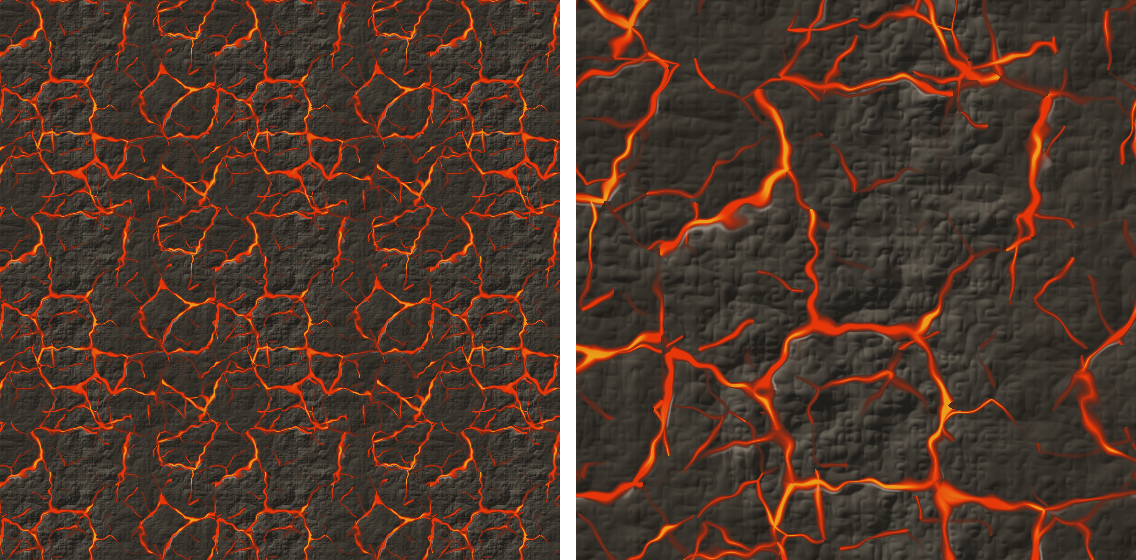
Left: the whole. Right: its middle third, enlarged.
Write a Shadertoy shader that draws this texture.

```glsl
// Cooling lava crust: dark wrinkled stone split by thin glowing cracks, on a seamless tile.
// Two periodic Voronoi edge networks give broad and hairline cracks; periodic
// noise bends them, breaks up their heat and shapes the stone.

const float REPEATS = 2.603;        // tiles across and down the canvas
const vec2  TILE_SHIFT = vec2(0.04, 0.60);
const float BROAD_CELLS = 5.0;      // crust plates per tile side
const float FINE_CELLS = 10.0;
const float BROAD_WIDTH = 0.0098;   // half widths, in tiles
const float FINE_WIDTH = 0.0066;
const float JITTER = 0.95;
const float BUMP = 0.042;
const vec2  LIGHT = vec2(-0.6, 0.8);
const vec3  STONE  = vec3(0.212, 0.196, 0.170);
const vec3  ASH    = vec3(0.40, 0.40, 0.38);
const vec3  CHAR   = vec3(0.35, 0.17, 0.12);
const vec3  EMBER  = vec3(0.57, 0.17, 0.08);
const vec3  LAVA   = vec3(0.90, 0.21, 0.04);
const vec3  YELLOW = vec3(0.92, 0.62, 0.10);
const vec3  GLINT  = vec3(0.75, 0.70, 0.66);

float hash(vec2 p) {
    return fract(sin(dot(p, vec2(127.1, 311.7))) * 43758.5453);
}

vec2 hash2(vec2 p) {
    return vec2(hash(p), hash(p + 57.3));
}

// Value noise that wraps after one tile, with n lattice cells per side.
float noise(vec2 p, float n) {
    p *= n;
    vec2 i = floor(p), f = fract(p);
    f = f * f * (3.0 - 2.0 * f);
    vec2 a = mod(i, n) + n * 1.7, b = mod(i + 1.0, n) + n * 1.7;
    return mix(mix(hash(a), hash(vec2(b.x, a.y)), f.x),
               mix(hash(vec2(a.x, b.y)), hash(b), f.x), f.y);
}

// Ridged octaves: fine wrinkles over shallow swells.
float stoneHeight(vec2 p) {
    float sum = 0.0, amp = 0.22, n = 11.0;
    for (int i = 0; i < 4; i++) {
        sum += amp * abs(2.0 * noise(p, n) - 1.0);
        amp *= 0.56;
        n *= 2.0;
    }
    return sum;
}

vec2 cellPoint(vec2 cell, float n) {
    return cell + 0.5 + JITTER * (hash2(mod(cell, n) + n * 3.1) - 0.5);
}

// x: distance to nearest edge, y: to the second nearest, both in tiles;
// z: random value of that edge, w: how far its wall faces the light.
vec4 crackEdges(vec2 p, float n) {
    p *= n;
    vec2 base = floor(p), home = base, toHome = vec2(9.0);
    for (int y = -1; y <= 1; y++)
    for (int x = -1; x <= 1; x++) {
        vec2 cell = base + vec2(x, y);
        vec2 d = cellPoint(cell, n) - p;
        if (dot(d, d) < dot(toHome, toHome)) { toHome = d; home = cell; }
    }
    vec4 edge = vec4(9.0, 9.0, 0.0, 0.0);
    for (int y = -2; y <= 2; y++)
    for (int x = -2; x <= 2; x++) {
        if (x == 0 && y == 0) continue;
        vec2 cell = home + vec2(x, y);
        vec2 d = cellPoint(cell, n) - p;
        vec2 normal = normalize(d - toHome);
        float dist = dot(0.5 * (d + toHome), normal);
        if (dist < edge.x) {
            float id = hash(mod(cell, n) + mod(home, n) + 0.37);
            edge = vec4(dist, edge.x, id, dot(normal, LIGHT));
        } else edge.y = min(edge.y, dist);
    }
    return vec4(edge.xy / n, edge.zw);
}

void mainImage(out vec4 fragColor, in vec2 fragCoord) {
    float pixel = REPEATS / iResolution.y;
    vec2 p = fragCoord / iResolution.y * REPEATS + TILE_SHIFT;

    // Bend the crack lines
    vec2 bend = vec2(noise(p, 9.0), noise(p + 0.37, 9.0)) - 0.5;
    vec2 jag = vec2(noise(p, 37.0), noise(p + 0.61, 37.0)) - 0.5;
    vec2 q = p + 0.06 * bend + 0.018 * jag;
    vec4 broad = crackEdges(q, BROAD_CELLS);
    vec4 fine = crackEdges(q + 0.02 * bend.yx, FINE_CELLS);

    // Uneven, broken heat, strongest where cracks meet
    float hot = smoothstep(0.35, 0.8, noise(p + 0.2, 5.0));
    float ragged = noise(p, 47.0);
    float flicker = 0.5 + 0.75 * noise(p + 0.3, 29.0);
    float joint = 1.0 - smoothstep(0.0, 0.045, broad.y);
    float width = BROAD_WIDTH * (0.5 + 0.8 * ragged) * (0.65 + 0.5 * broad.z + 1.3 * joint * hot);
    float power = smoothstep(0.12, 0.6, broad.z + 0.3 * hot);
    float broadHeat = power * flicker * clamp(1.0 - broad.x / (width + 0.35 * pixel), 0.0, 1.0);
    float fineWidth = FINE_WIDTH * (0.4 + 0.9 * ragged);
    float finePower = smoothstep(0.48, 0.85, fine.z * 0.65 + 0.5 * noise(p + 0.5, 8.0));
    float fineHeat = finePower * flicker * clamp(1.0 - fine.x / (fineWidth + 0.35 * pixel), 0.0, 1.0);
    float heat = max(broadHeat, 0.8 * fineHeat);

    // Stone lit from the upper left, grainy in places
    float slope = (stoneHeight(p) - stoneHeight(p + 0.004 * LIGHT)) / 0.004;
    float rough = smoothstep(0.5, 0.85, noise(p + 0.8, 4.0));
    vec3 color = STONE * (0.93 + 0.14 * noise(p, 8.0));
    color = mix(color, ASH, 0.09 * rough);
    color *= clamp(1.0 + BUMP * (0.8 + 0.8 * rough) * slope, 0.55, 1.7);

    // Bevelled crack walls and warm spill
    float wall = power * exp(-broad.x / 0.011);
    color *= 1.0 + 0.5 * wall * broad.w;
    color += CHAR * wall * (0.12 + 0.6 * joint * hot * ragged);

    // Charred rim to molten core
    color = mix(color, CHAR, smoothstep(0.0, 0.20, heat));
    color = mix(color, EMBER, smoothstep(0.16, 0.42, heat));
    color = mix(color, LAVA, smoothstep(0.36, 0.62, heat));
    float molten = smoothstep(0.45, 0.75, noise(p + 0.13, 17.0) + 0.15 * joint);
    color = mix(color, YELLOW, molten * smoothstep(0.55, 0.8, heat));
    float rim = smoothstep(0.4, 0.9, broad.w) * smoothstep(0.55, 0.8, noise(p + 0.7, 23.0));
    color = mix(color, GLINT, 0.6 * rim * power * smoothstep(0.005, 0.0, abs(broad.x - width)));

    fragColor = vec4(clamp(color, 0.0, 1.0), 1.0);
}
```
